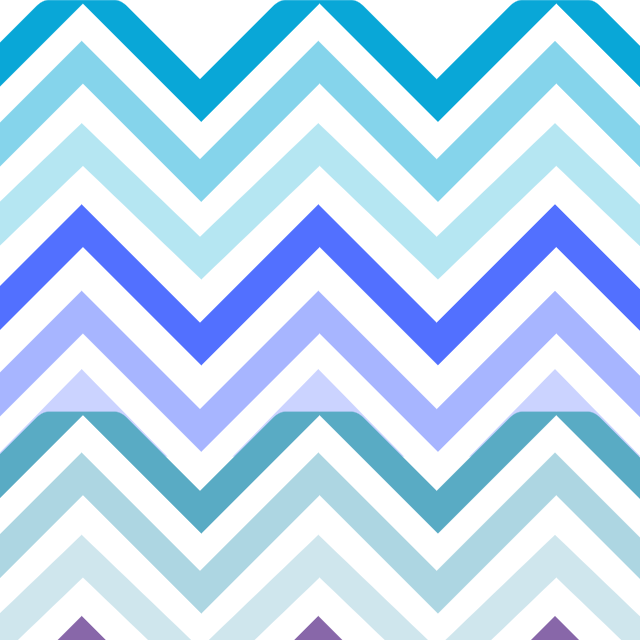
A WebGL 1 fragment shader for this pattern:

```glsl
precision highp float;
// Stacked chevron stripes on white: a tile of six zigzag bands repeats downwards,
// each tile in its own palette. Every band is the area between two triangle waves;
// the first band of a tile is cut flat at the tile top, with softened corners.

uniform vec2 u_resolution;

#define PERIOD 0.3698      // width of one zigzag
#define APEX_X 0.1276      // x of the first peak
#define TILE_HEIGHT 0.6432 // distance between palettes
#define FIRST_TOP -0.0612  // peak of the first band, above the tile top
#define BAND_STEP 0.1268   // usual distance between bands
#define THICKNESS 0.0668   // vertical width of a band
#define LEAN 0.0020        // sideways shift of the lower edges
#define CORNER 0.0100      // softness of the cut corners
#define LAST_CUT 0.7135    // where the last band ends

// Horizontal distance to the nearest peak
float zigzag(float x) {
  return abs(fract((x - APEX_X) / PERIOD + 0.5) - 0.5) * PERIOD;
}

float smoothMax(float a, float b, float k) {
  float h = max(k - abs(a - b), 0.0) / k;
  return max(a, b) + h * h * k * 0.25;
}

// Smoothed step over about one pixel, for edges near 45 degrees
float coverage(float d) {
  return clamp(0.5 + d * 0.7071 * u_resolution.y, 0.0, 1.0);
}

vec3 bandColour(float tile, float band) {
  bool muted = tile > 0.5;
  if (band < 0.5) return muted ? vec3(0.35, 0.67, 0.77) : vec3(0.035, 0.655, 0.843);
  if (band < 1.5) return muted ? vec3(0.68, 0.84, 0.886) : vec3(0.52, 0.83, 0.92);
  if (band < 2.5) return muted ? vec3(0.81, 0.90, 0.93) : vec3(0.71, 0.90, 0.95);
  if (band < 3.5) return muted ? vec3(0.533, 0.404, 0.663) : vec3(0.32, 0.44, 1.0);
  if (band < 4.5) return vec3(0.655, 0.71, 1.0);
  return vec3(0.796, 0.827, 1.0);
}

// Uneven spacing (x) and steepness (y) of each band
vec2 bandVariation(float band) {
  if (band < 0.5) return vec2(0.0, 1.0);
  if (band < 1.5) return vec2(-0.0018, 1.0);
  if (band < 2.5) return vec2(0.0, 0.96);
  if (band < 3.5) return vec2(0.0, 1.0);
  if (band < 4.5) return vec2(0.0083, 1.0);
  return vec2(0.0039, 1.02);
}

void main() {
  vec2 p = gl_FragCoord.xy / u_resolution;
  p.y = 1.0 - p.y; // measure down from the top

  float upperWave = zigzag(p.x);
  float lowerWave = zigzag(p.x - LEAN);
  vec3 colour = vec3(1.0);

  // Later tiles are painted over earlier ones
  for (int t = 0; t < 2; t++) {
    float tile = float(t);
    float y = p.y - tile * TILE_HEIGHT;
    for (int b = 0; b < 6; b++) {
      float band = float(b);
      vec2 variation = bandVariation(band);
      float top = FIRST_TOP + BAND_STEP * band + variation.x;
      float upper = top + variation.y * upperWave;
      float lower = top + THICKNESS + variation.y * lowerWave;
      if (b == 0) upper = smoothMax(upper, 0.0, CORNER);
      if (b == 5) lower = min(lower, LAST_CUT);
      float mask = coverage(y - upper) * coverage(lower - y);
      colour = mix(colour, bandColour(tile, band), mask);
    }
  }
  gl_FragColor = vec4(colour, 1.0);
}
```
